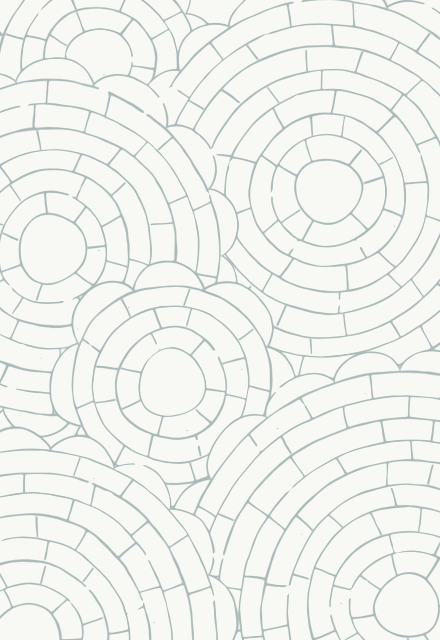
Give the GLSL for this pattern, as a Shadertoy shader.

```glsl
// Overlapping scalloped medallions of brick rings, drawn in uneven grey-green ink on off-white.

const float TAU = 6.2831853;
const float CORE = 0.052;   // radius of the empty centre
const float BAND = 0.0348;  // width of one brick ring

float hash(vec2 p) {
    vec3 q = fract(vec3(p.xyx) * 0.1031);
    q += dot(q, q.yzx + 33.33);
    return fract((q.x + q.y) * q.z);
}

// Layered sines, roughly -1 to 1
float waves(vec2 p) {
    float s = sin(p.x + 1.7 * sin(p.y * 0.8));
    s += sin(p.y * 1.3 + 1.4 * sin(p.x * 0.7 + 2.0));
    s += 0.6 * sin(1.9 * (p.x - p.y) + s);
    return s / 2.6;
}

// Minimum that swells slightly where two strokes meet
float inkJoin(float a, float b) {
    float k = 0.003, h = max(k - abs(a - b), 0.0) / k;
    return min(a, b) - h * h * k * 0.25;
}

// Distance to the rings and the brick joints inside a medallion
float brickRings(float r, float turn, float rings, float seed) {
    float u = (r - CORE) / BAND;
    float d = abs(u - clamp(round(u), 0.0, rings)) * BAND;
    float band = floor(u);
    if (band < 0.0 || band >= rings) return d;

    float mid = CORE + (band + 0.5) * BAND;
    float count = floor(TAU * mid / min(0.055 + 0.02 * band, 0.108));
    float t = turn * count;
    vec2 id = vec2(floor(t) + 17.0 * band, seed * 31.0 + band);
    float v = fract(u) - 0.5;
    float joint = 0.5 + 0.5 * (hash(id) - 0.5) + 0.12 * v * (hash(id + 5.0) - 0.5);
    float across = abs(fract(t) - joint) * TAU * r / count;
    float reach = 0.36 + 0.24 * hash(id + 9.0);  // some joints stop short
    float along = max(abs(v + 0.1 * (hash(id + 13.0) - 0.5)) - reach, 0.0) * BAND;
    return inkJoin(d, length(vec2(across, along)));
}

// Signed distance to a disc edged with rounded scallops
float scallopedDisc(float r, float turn, float radius, float seed) {
    float count = floor(TAU * radius / 0.112);
    float warped = turn + 0.007 * sin(TAU * 3.0 * turn + seed);
    float angle = (fract(warped * count + seed * 0.37) - 0.5) * TAU / count;
    vec2 centre = vec2(radius - 0.03, 0.0);
    float halfStep = 0.5 * TAU / count;
    float size = distance(radius * vec2(cos(halfStep), sin(halfStep)), centre) + 0.002;
    float scallop = distance(r * vec2(cos(angle), sin(angle)), centre) - size;
    return min(r - radius, scallop);
}

// Sparse cellular flecks of ink
float flecks(vec2 p) {
    vec2 g = p * 22.0, id = floor(g);
    vec2 spot = 0.2 + 0.6 * vec2(hash(id), hash(id + 41.0));
    float d = length((fract(g) - spot) * vec2(1.0, 1.6)) / 22.0;
    return hash(id + 77.0) > 0.93 ? d + 0.0006 : 1.0;
}

void mainImage(out vec4 fragColor, in vec2 fragCoord) {
    vec2 p = fragCoord / iResolution.y;
    float pixel = 1.0 / iResolution.y;

    // Hand-cut wobble
    vec2 q = p + 0.0022 * vec2(waves(p * 21.0), waves(p * 21.0 + 9.0));
    q += 0.0007 * vec2(waves(p * 75.0 + 3.0), waves(p * 75.0 + 14.0));

    // Centre and ring count, from back to front
    vec3 medallions[6] = vec3[6](
        vec3(0.154, 0.902, 3.0), vec3(0.512, 0.702, 7.0), vec3(0.081, 0.611, 6.0),
        vec3(0.268, 0.401, 3.0), vec3(0.637, 0.052, 9.0), vec3(0.043, 0.003, 7.0));

    float d = 1.0;
    for (int i = 0; i < 6; i++) {
        vec3 m = medallions[i];
        float seed = float(i) + 1.0;
        vec2 c = q - m.xy;
        float angle = atan(c.y, c.x);
        float turn = angle / TAU + 0.5;
        float r = length(c);
        r += 0.0016 * sin(r * 85.0 + seed * 2.0) + 0.002 * sin(3.0 * angle + r * 35.0 + seed);
        float edge = scallopedDisc(r, turn, CORE + BAND * m.z, seed);
        // Each medallion hides those behind it
        float inside = edge < 0.0 ? brickRings(r, turn, m.z, seed) : d;
        d = inkJoin(inside, abs(edge));
    }

    // Stroke weight varies and now and then breaks
    float weight = 0.00135 + 0.0004 * waves(p * 48.0 + 5.0) + 0.0002 * waves(p * 160.0);
    weight -= 0.0035 * smoothstep(0.74, 0.95, waves(p * 62.0 + 31.0));
    d = min(d - weight, flecks(p) - 0.0015);
    float ink = smoothstep(0.7 * pixel, -0.7 * pixel, d);

    vec3 paper = vec3(0.973, 0.978, 0.962);
    vec3 greyGreen = vec3(0.665, 0.73, 0.725);
    fragColor = vec4(mix(paper, greyGreen, ink), 1.0);
}
```
